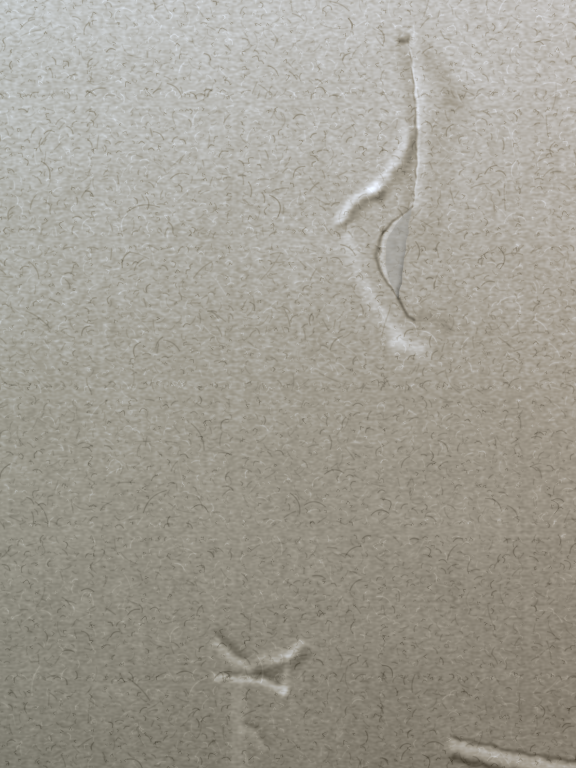
A Shadertoy shader for this texture:

```glsl
#define DARK_KRAFT vec3(0.50, 0.48, 0.43)
#define MID_KRAFT vec3(0.62, 0.60, 0.55)
#define PALE_KRAFT vec3(0.75, 0.75, 0.74)
#define TORN_GREY vec3(0.63, 0.63, 0.62)
#define GRAIN 0.27
#define MOTTLE 0.09
#define FLUTE_PITCH 0.0445
#define FLUTE_DEPTH 0.07
#define FIBRE_LAYERS 9
#define FIBRE_WIDTH 0.0011
#define FIBRE_CONTRAST 0.42
#define RAGGED 0.005

vec2 hash2(vec2 p) {
    vec3 q = fract(p.xyx * vec3(0.1031, 0.1030, 0.0973));
    q += dot(q, q.yzx + 33.33);
    return fract((q.xx + q.yz) * q.zy);
}

float slope(vec2 cell, vec2 offset) {
    return dot(hash2(cell) * 2.0 - 1.0, offset);
}

float gradientNoise(vec2 p) {
    vec2 i = floor(p), f = fract(p), e = vec2(1, 0);
    vec2 u = f * f * f * (f * (f * 6.0 - 15.0) + 10.0);
    return mix(mix(slope(i, f), slope(i + e, f - e), u.x),
               mix(slope(i + e.yx, f - e.yx), slope(i + 1.0, f - 1.0), u.x), u.y);
}

// Bowed segment: x = signed side, y = overshoot past the ends, z = position along
vec3 bow(vec2 p, vec2 a, vec2 b, float bend) {
    float len = length(b - a);
    vec2 u = (b - a) / len;
    vec2 q = vec2(dot(p - a, u), dot(p - a, vec2(-u.y, u.x)));
    float h = clamp(q.x / len, 0.0, 1.0);
    return vec3(q.y - bend * 4.0 * h * (1.0 - h), q.x - h * len, h);
}

float stroke(vec2 p, vec2 a, vec2 b, float bend, float width) {
    vec2 s = bow(p, a, b, bend).xy / width;
    return exp(-dot(s, s));
}

// Pale on the left of the direction a to b, dark on the right
float fold(vec2 p, vec2 a, vec2 b, float bend, float width) {
    vec2 s = bow(p, a, b, bend).xy / width;
    return 2.3 * s.x * exp(-dot(s, s));
}

float fibres(vec2 p) {
    float sum = 0.0;
    for (int i = 0; i < FIBRE_LAYERS; i++) {
        float n = float(i), scale = 13.0 + 5.3 * n;
        vec2 g = p * scale + n * 17.37, cell = floor(g);
        vec2 r = hash2(cell + n * 31.0), s = hash2(cell + n * 57.0 + 9.0);
        float angle = (r.x - 0.5) * 3.1;
        vec2 arm = vec2(cos(angle), sin(angle)) * mix(0.04, 0.28, s.x * s.x);
        vec2 c = fract(g) - 0.5 - (hash2(cell + n * 83.0 + 4.0) - 0.5) * 0.36;
        float ink = stroke(c, -arm, arm, (s.y - 0.5) * 0.2, FIBRE_WIDTH * scale);
        sum += ink * (r.y < 0.4 ? 0.6 : -1.0) * mix(0.35, 1.0, s.y * s.y);
    }
    return sum * FIBRE_CONTRAST;
}

float paper(vec2 p) {
    float tone = 0.02 + 1.13 * p.y - 0.12 * p.y * p.y + 0.08 * (0.375 - p.x);
    tone += GRAIN * gradientNoise(p * vec2(85, 190));
    tone += GRAIN * gradientNoise(p * vec2(170, 270) + 40.0);
    tone += MOTTLE * (gradientNoise(p * vec2(9, 14)) + gradientNoise(p * vec2(35, 45)));
    // Broken vertical flute lines, clearer towards the bottom
    float across = abs(fract(p.x / FLUTE_PITCH + 0.2) - 0.5);
    float broken = 0.55 + gradientNoise(p * vec2(22, 26) + 7.0);
    tone -= FLUTE_DEPTH * exp(-across * across * 150.0) * broken * smoothstep(0.9, 0.3, p.y);
    return tone + fibres(p);
}

float longTear(vec2 p) {
    vec2 top = vec2(0.530, 0.950), mid = vec2(0.537, 0.730), end = vec2(0.519, 0.612);
    float dashes = 0.5 + gradientNoise(p * 110.0);
    float t = 0.22 * fold(p, top, mid, 0.009, 0.010);
    t += 0.35 * stroke(p, top, mid, 0.011, 0.0025);
    t -= 0.75 * dashes * stroke(p, top, mid, 0.008, 0.0016);
    t -= 0.8 * stroke(p, top, vec2(0.523, 0.946), 0.0, 0.004);
    t -= 0.24 * stroke(p, vec2(0.547, 0.925), vec2(0.595, 0.865), 0.008, 0.016);
    t -= 0.13 * stroke(p, vec2(0.580, 0.865), vec2(0.560, 0.700), 0.0, 0.020);
    // Side crease and the pushed-up rim around the hole
    t -= 0.38 * fold(p, vec2(0.536, 0.825), vec2(0.490, 0.750), 0.006, 0.010);
    t -= 0.55 * fold(p, vec2(0.490, 0.750), vec2(0.445, 0.710), -0.005, 0.008);
    t += 0.28 * stroke(p, vec2(0.452, 0.700), vec2(0.520, 0.565), -0.012, 0.009);
    t += 0.45 * stroke(p, vec2(0.515, 0.556), vec2(0.546, 0.546), 0.0, 0.010);
    t -= 0.9 * stroke(p, end, vec2(0.538, 0.583), -0.003, 0.0025);
    t -= 0.2 * stroke(p, vec2(0.548, 0.588), vec2(0.582, 0.574), 0.004, 0.009);
    t -= 0.7 * stroke(p, mid, end, -0.037, 0.0025);
    return t + 0.3 * stroke(p, mid, end, -0.031, 0.004);
}

float lowerDents(vec2 p) {
    vec2 notch = vec2(0.332, 0.132), corner = vec2(0.371, 0.100);
    float t = 0.42 * fold(p, notch, vec2(0.286, 0.167), 0.004, 0.009);
    t += 0.50 * fold(p, notch, vec2(0.392, 0.153), -0.006, 0.010);
    t += 0.60 * stroke(p, vec2(0.280, 0.117), corner, 0.006, 0.006);
    t -= 0.35 * stroke(p, vec2(0.300, 0.125), vec2(0.365, 0.112), 0.004, 0.006);
    t += 0.45 * stroke(p, corner, vec2(0.380, 0.146), 0.004, 0.006);
    t += 0.20 * stroke(p, vec2(0.309, 0.100), vec2(0.311, 0.0), 0.0, 0.012);
    t -= 0.25 * fold(p, vec2(0.318, 0.053), vec2(0.345, 0.030), 0.005, 0.007);
    // Raised strip in the corner
    vec2 left = vec2(0.592, 0.030), right = vec2(0.760, -0.004);
    t += 0.65 * stroke(p, left, right, -0.003, 0.010);
    t -= 0.60 * stroke(p, left + vec2(0.0, 0.010), right + vec2(0.0, 0.012), -0.003, 0.003);
    return t - 0.70 * stroke(p, left - vec2(0.0, 0.017), right - vec2(0.0, 0.018), -0.003, 0.005);
}

void mainImage(out vec4 fragColor, in vec2 fragCoord) {
    vec2 p = fragCoord / iResolution.y;
    vec2 ragged = p + RAGGED * vec2(gradientNoise(p * 55.0), gradientNoise(p * 60.0 + 20.0));
    float tone = paper(p) + longTear(ragged) + lowerDents(ragged);
    vec3 color = tone < 0.5 ? mix(DARK_KRAFT, MID_KRAFT, tone * 2.0)
                            : mix(MID_KRAFT, PALE_KRAFT, tone * 2.0 - 1.0);
    color += (p.x - 0.375) * vec3(0.03, 0.0, -0.01);

    // Grey inner ply showing through the hole, shaded along its right edge
    vec3 hole = bow(ragged, vec2(0.535, 0.729), vec2(0.519, 0.612), 0.0);
    float reach = 0.100 * hole.z * (1.0 - hole.z);
    float edge = max(max(hole.x, -hole.x - reach), abs(hole.y));
    float shade = 0.10 * gradientNoise(p * 75.0) - 0.28 * exp(-pow(hole.x / 0.004, 2.0)) * hole.z;
    color = mix(color, TORN_GREY + shade, smoothstep(0.0015, -0.0015, edge));
    fragColor = vec4(clamp(color, 0.0, 1.0), 1.0);
}
```
